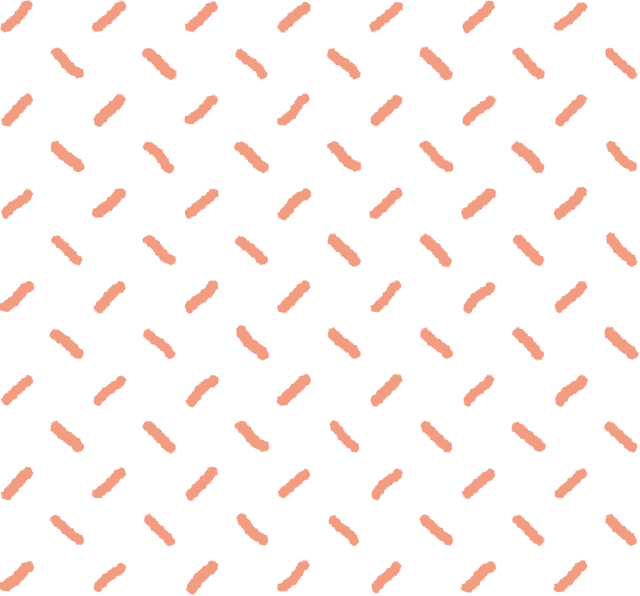
Write a WebGL 1 fragment shader that draws this pattern.

```glsl
precision highp float;
// Hand-cut coral dashes on white, leaning alternately right and left row by row.

uniform vec2 u_resolution;

float hash(vec2 cell, float salt) {
  return fract(sin(dot(cell, vec2(12.99, 78.23)) + salt * 37.7) * 4375.85);
}

// Rough outline from layered sines, different on every dash.
float raggedEdge(vec2 q, float phase) {
  return 0.0042 * sin(q.x * 58.0 + q.y * 31.0 + phase)
       + 0.0034 * sin(q.x * 97.0 - q.y * 64.0 + phase * 2.3)
       + 0.0020 * sin(q.x * 163.0 + q.y * 88.0 + phase * 3.7);
}

// Signed distance to a slightly bent, rounded dash centred at the origin.
float dashDistance(vec2 p, vec2 cell, float lean) {
  float angle = lean * (0.76 + 0.14 * (hash(cell, 1.0) - 0.5));
  float c = cos(angle), s = sin(angle);
  vec2 q = vec2(c * p.x + s * p.y, c * p.y - s * p.x);

  float phase = 6.2832 * hash(cell, 2.0);
  float bend = 0.014 * hash(cell, 3.0);
  q.y += bend * sin(q.x * 17.0 + phase);

  float halfLength = 0.163 + 0.014 * (hash(cell, 4.0) - 0.5);
  float radius = 0.057 + 0.011 * (hash(cell, 5.0) - 0.5);
  q.x -= clamp(q.x, -halfLength, halfLength);
  float along = c * p.x + s * p.y;
  return length(q) - radius + raggedEdge(vec2(along, q.y), phase);
}

void main() {
  // One unit is the column spacing; y runs down from the top edge.
  float scale = 6.934 / u_resolution.x;
  vec2 p = vec2(gl_FragCoord.x, u_resolution.y - gl_FragCoord.y) * scale;

  // Odd rows are shifted sideways and lean the other way.
  float row = floor((p.y - 0.183) / 0.5056 + 0.5);
  float odd = mod(row, 2.0);
  float shift = mix(0.185, 0.727, odd);
  float column = floor(p.x - shift + 0.5);
  vec2 center = vec2(column + shift, row * 0.5056 + 0.183);

  float d = dashDistance(p - center, vec2(column, row), mix(-1.0, 1.0, odd));
  float soft = max(0.011, 0.7 * scale);
  float ink = 1.0 - smoothstep(-soft, soft, d);

  vec3 coral = vec3(0.95, 0.61, 0.51);
  gl_FragColor = vec4(mix(vec3(1.0), coral, ink), 1.0);
}
```
